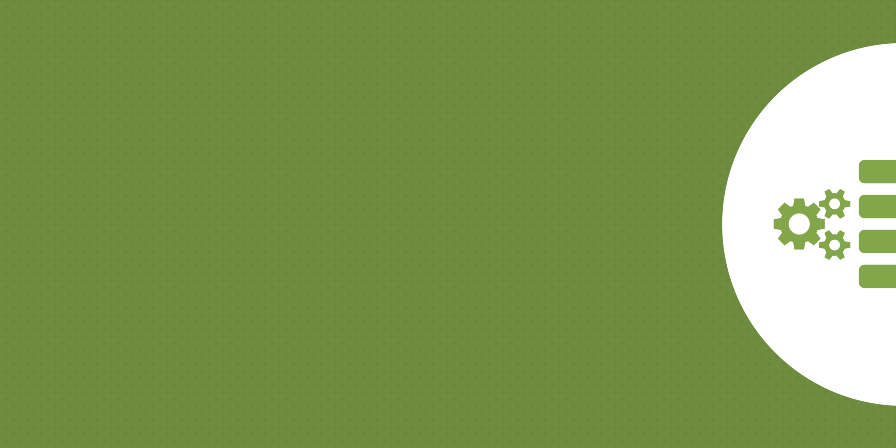
Write a Shadertoy shader that draws this background.

```glsl
const float TAU = 6.2831853;
const vec3 CLOTH_GREEN = vec3(0.43, 0.545, 0.243);
const vec3 ICON_GREEN = vec3(0.515, 0.65, 0.295);
const vec3 DISC_WHITE = vec3(1.0);

float coverage(float dist, float pixel) {
    return 1.0 - smoothstep(-0.5 * pixel, 0.5 * pixel, dist);
}

float roundedBox(vec2 p, vec2 halfSize, float radius) {
    vec2 q = abs(p) - halfSize + radius;
    return length(max(q, 0.0)) + min(max(q.x, q.y), 0.0) - radius;
}

// Toothed wheel with a round hole; one tooth points along +x
float gear(vec2 p, float outer, float body, float hole, float teeth) {
    float sector = TAU / teeth;
    float angle = mod(atan(p.y, p.x) + 0.5 * sector, sector) - 0.5 * sector;
    float radius = length(p);
    vec2 q = radius * vec2(cos(angle), sin(angle));
    float taper = 0.18 * (q.x - body);
    float halfWidth = 0.23 * outer - taper;
    float tooth = max(abs(q.y) - halfWidth, q.x - outer);
    return max(min(radius - body, tooth), hole - radius);
}

// Four equal bars, stacked about the origin and starting at x = 0
float barStack(vec2 p, float pitch, float halfHeight, float radius) {
    float row = clamp(floor(p.y / pitch), -2.0, 1.0);
    vec2 local = vec2(p.x - 0.2, p.y - (row + 0.5) * pitch);
    return roundedBox(local, vec2(0.2, halfHeight), radius);
}

// Faint cloth grain: staggered dark stitches over layered threads
float weave(vec2 p, float pitch) {
    vec2 phase = TAU * p / pitch;
    float lattice = cos(0.5 * phase.x) * cos(0.5 * phase.y);
    float stitch = pow(max(lattice, 0.0), 4.0);
    float threads = sin(phase.x) + sin(phase.y);
    return 0.008 - 0.055 * stitch + 0.006 * threads;
}

void mainImage(out vec4 fragColor, in vec2 fragCoord) {
    vec2 p = fragCoord / iResolution.y;
    float pixel = 1.0 / iResolution.y;

    // Woven ground
    vec3 color = CLOTH_GREEN * (1.0 + weave(p, 1.0 / 64.0));

    // Large disc running off the right edge
    float disc = length(p - vec2(2.017, 0.499)) - 0.405;
    color = mix(color, DISC_WHITE, coverage(disc, pixel));

    // One large gear and a mirrored pair of small ones
    float icon = gear(p - vec2(1.784, 0.5), 0.057, 0.043, 0.0235, 8.0);
    vec2 mirrored = vec2(p.x - 1.863, abs(p.y - 0.499) - 0.046);
    icon = min(icon, gear(mirrored, 0.035, 0.024, 0.012, 6.0));

    // Stacked bars
    icon = min(icon, barStack(p - vec2(1.917, 0.5), 0.078, 0.0262, 0.013));
    color = mix(color, ICON_GREEN, coverage(icon, pixel));

    fragColor = vec4(color, 1.0);
}
```
